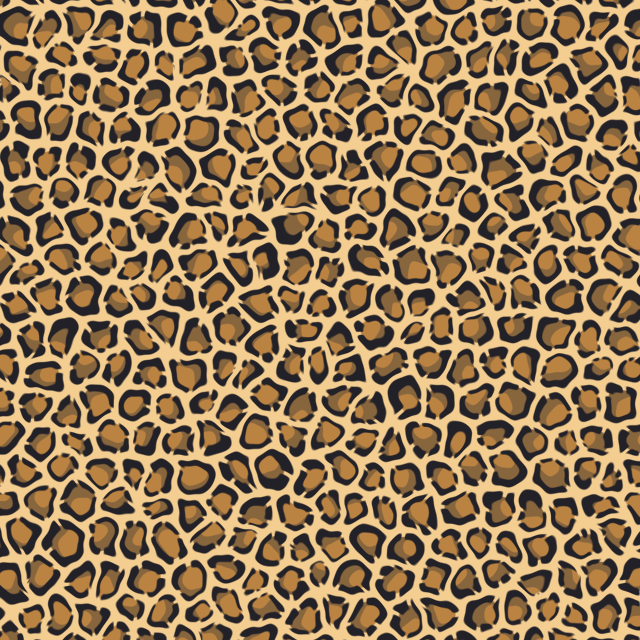
Give the GLSL for this pattern, as a WebGL 1 fragment shader.

```glsl
precision highp float;
// Leopard rosettes: a weighted cellular diagram packs rounded spots on cream.
// Each spot is a dark ring, cut into lobes by tapered notches, around a
// brown core that is shaded by a crescent on one side.

uniform vec2 u_resolution;

#define CELLS 18.5      // spots across the canvas
#define JITTER 0.62     // irregularity of spot centres
#define SIZE_RANGE 0.13 // spread of spot sizes
#define GAP 0.075       // half the cream gap between spots
#define ROUNDING 14.0   // higher gives sharper spot corners
#define WOBBLE 0.055    // waviness of all outlines
#define RING 0.33       // ring thickness relative to the spot
#define SOFTNESS 0.026  // half width of soft edges, in cells

const vec3 CREAM = vec3(0.955, 0.805, 0.565);
const vec3 DARK = vec3(0.135, 0.13, 0.155);
const vec3 BROWN = vec3(0.735, 0.515, 0.26);
const vec3 SHADE = vec3(0.53, 0.395, 0.24);
const float TAU = 6.2832;

vec2 hash2(vec2 p) {
  vec2 k = vec2(dot(p, vec2(127.1, 311.7)), dot(p, vec2(269.5, 183.3)));
  return fract(sin(k) * 43758.5);
}

vec2 heading(float turn) {
  return vec2(cos(TAU * turn), sin(TAU * turn));
}

// Spot centre; odd rows are staggered by half a cell.
vec2 site(vec2 id) {
  vec2 stagger = vec2(0.5 * mod(id.y, 2.0), 0.0);
  return id + 0.5 + stagger + JITTER * (hash2(id) - 0.5);
}

// Squared distance to a spot centre, reduced for larger spots.
float power(vec2 p, vec2 id) {
  vec2 d = p - site(id);
  return dot(d, d) - SIZE_RANGE * hash2(id + 41.0).x;
}

float smoothMax(float a, float b, float k) {
  float h = max(k - abs(a - b), 0.0) / k;
  return max(a, b) + 0.25 * h * h * k;
}

vec2 warp(vec2 p) {
  p += WOBBLE * sin(p.yx * vec2(5.1, 4.3) + 1.7 * sin(p * 1.3));
  return p + 0.4 * WOBBLE * sin(p.yx * vec2(10.7, 12.1) + vec2(1.0, 4.0));
}

// Smooth distance from p to the border of its own cell.
float borderDistance(vec2 p, vec2 own) {
  float sum = 0.0;
  float ownPower = power(p, own);
  for (int j = -2; j <= 2; j++) {
    for (int i = -2; i <= 2; i++) {
      vec2 id = floor(p) + vec2(float(i), float(j));
      float span = distance(site(id), site(own));
      if (span > 0.01) {
        float d = 0.5 * (power(p, id) - ownPower) / span;
        sum += exp(-ROUNDING * d);
      }
    }
  }
  return -log(sum) / ROUNDING;
}

// Signed distance to the nearest of up to four tapered radial cuts.
float notches(vec2 q, vec2 id) {
  float d = 1.0;
  float spin = hash2(id + 7.0).x;
  for (int k = 0; k < 4; k++) {
    vec2 h = hash2(id + 13.0 * float(k + 1));
    vec2 dir = heading(spin + (float(k) + 0.7 * h.x) / 4.0);
    float along = dot(q, dir);
    float across = abs(q.x * dir.y - q.y * dir.x);
    float cut = max(across - 0.018 - 0.07 * along, -along);
    if (h.y > 0.3) d = min(d, cut);
  }
  return d;
}

void main() {
  float canvas = min(u_resolution.x, u_resolution.y);
  vec2 p = warp(gl_FragCoord.xy / canvas * CELLS + 3.7);
  float soft = max(SOFTNESS, 0.7 * CELLS / canvas);

  // Find the spot that owns this point.
  vec2 own = floor(p);
  float best = 100.0;
  for (int j = -2; j <= 2; j++) {
    for (int i = -2; i <= 2; i++) {
      vec2 id = floor(p) + vec2(float(i), float(j));
      float d = power(p, id);
      if (d < best) { best = d; own = id; }
    }
  }

  // Outline, off-centre core and lobed ring, all negative inside.
  vec2 h = hash2(own + 29.0);
  vec2 q = p - site(own);
  vec2 side = heading(h.x);
  float inset = borderDistance(p, own) - GAP;
  float thickness = RING + 0.16 * (h.y - 0.5);
  float core = thickness * length(q + 0.09 * side) - (1.0 - thickness) * inset;
  float ring = smoothMax(-inset, -core, 0.04);
  ring = smoothMax(ring, -notches(q, own), 0.07);

  // The core reaches slightly under the ring and shows in the notches.
  float fill = max(core - 0.08, 0.04 - inset);
  vec2 r = hash2(own + 53.0);
  vec2 lit = q + 0.3 * heading(h.x + 0.4 * (r.x - 0.5));
  float shadow = 0.27 + 0.22 * r.y - length(lit);

  vec3 brown = mix(SHADE, BROWN, smoothstep(-soft, soft, shadow));
  vec3 color = mix(brown, CREAM, smoothstep(-soft, soft, fill));
  color = mix(DARK, color, smoothstep(-soft, soft, ring));
  gl_FragColor = vec4(color, 1.0);
}
```
